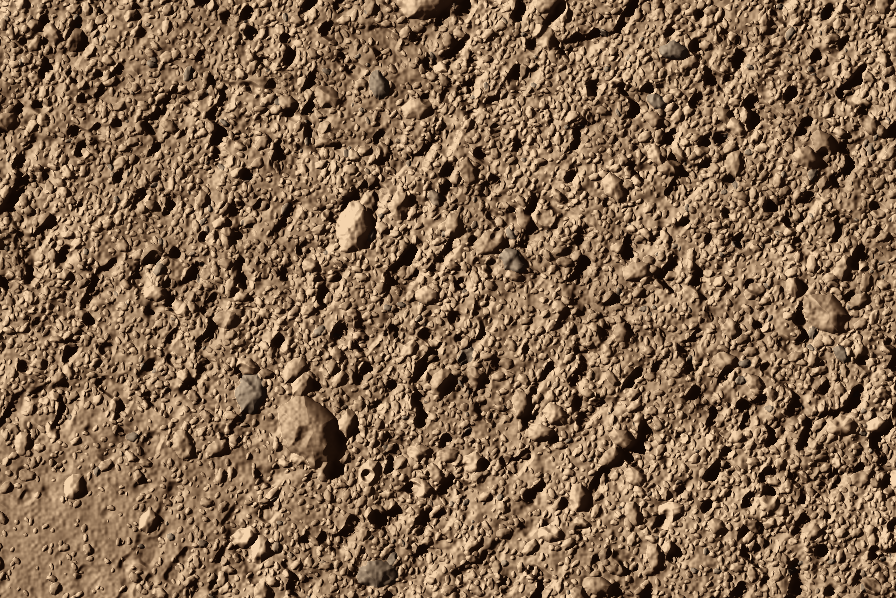
This texture is drawn by a Shadertoy shader. Its source:

```glsl
// Dry stony soil: crumbs, grit and pebbles under a low sun from the upper left.

const vec3 SUN = vec3(-0.77, 0.35, 0.53);
const vec3 SHADOW_BROWN = vec3(0.06, 0.025, 0.01);
const vec3 SUNLIT_SAND = vec3(0.91, 0.78, 0.63);
const int SHADOW_STEPS = 14;

// Sineless hash: three random values per cell
vec3 hash3(vec2 p) {
    vec3 q = fract(p.xyx * vec3(0.1031, 0.1030, 0.0973));
    q += dot(q, q.yxz + 33.33);
    return fract((q.xxy + q.yzz) * q.zyx);
}

float noise(vec2 p) {
    vec2 i = floor(p), f = fract(p);
    f = f * f * (3.0 - 2.0 * f);
    float low = mix(hash3(i).x, hash3(i + vec2(1, 0)).x, f.x);
    float high = mix(hash3(i + vec2(0, 1)).x, hash3(i + vec2(1, 1)).x, f.x);
    return mix(low, high, f.y);
}

vec2 turn(vec2 p, float angle) {
    float c = cos(angle), s = sin(angle);
    return vec2(c * p.x - s * p.y, s * p.x + c * p.y);
}

// Scattered blunt stones: x = height, y = random value of the top stone
vec2 stones(vec2 p, float cell, float density, float bulge, float seed) {
    vec2 q = turn(p, seed) / cell;
    vec2 corner = floor(q - 0.5);
    vec2 top = vec2(0.0, 0.5);
    for (int k = 0; k < 4; k++) {
        vec2 id = corner + vec2(k & 1, k >> 1);
        vec3 place = hash3(id + seed * 17.0);
        if (place.z > density) continue;
        vec3 form = hash3(id + seed * 17.0 + 71.7);
        float size = mix(0.22, 0.5, form.x) * smoothstep(0.0, 0.06, density - place.z);
        vec2 d = turn(q - id - 0.25 - 0.5 * place.xy, form.y * 6.283);
        d *= vec2(0.82, 1.25);
        vec2 a = abs(d);
        float hexagon = max(a.x, 0.5 * a.x + 0.87 * a.y);
        float e = mix(length(d), hexagon, 0.7) / max(size, 0.001);
        float h = bulge * size * cell * max(0.0, 1.0 - e * e * e);
        if (h > top.x) top = vec2(h, form.z);
    }
    return top;
}

vec2 topmost(vec2 a, vec2 b) {
    return a.x > b.x ? a : b;
}

// Soil relief: x = height, y = random value of the surface grain
vec2 relief(vec2 p, float cover) {
    float lumps = noise(p * 26.0);
    float clods = noise(p * 70.0 + 5.3);
    float crumbs = noise(p * 170.0 + 9.1);
    float pits = smoothstep(0.56, 0.85, noise(turn(p, 0.6) * 40.0 + 3.3));
    float ground = 0.010 * lumps + 0.006 * clods - 0.013 * pits;
    ground = cover * ground + 0.0022 * crumbs * mix(0.5, 1.0, cover);

    vec2 q = p + vec2(0.007 * lumps + 0.002 * crumbs, 0.006 * clods);
    vec2 top = stones(q, 0.0115, 1.0 * cover, 0.60, 0.4);
    top = topmost(top, stones(q, 0.021, 0.62 * cover, 0.62, 1.1));
    top = topmost(top, stones(q, 0.042, 0.29 * cover, 0.60, 2.3));
    top = topmost(top, stones(q, 0.110, 0.10 * cover, 0.50, 3.7));
    return vec2(ground + top.x, top.y);
}

// Fraction of sunlight that reaches a point of the relief
float sunlight(vec2 p, float height, float cover) {
    vec2 toward = normalize(SUN.xy);
    float rise = SUN.z / length(SUN.xy);
    float reach = 0.003, blocked = 0.0;
    for (int i = 0; i < SHADOW_STEPS; i++) {
        float above = relief(p + toward * reach, cover).x - height;
        blocked = max(blocked, above - reach * rise);
        reach *= 1.24;
    }
    return 1.0 - smoothstep(0.0, 0.0016, blocked);
}

// Brown to sand ramp, redder in the darks
vec3 soilColor(float shade) {
    vec3 ramp = pow(vec3(clamp(shade, 0.0, 1.06)), vec3(1.0, 1.12, 1.25));
    return mix(SHADOW_BROWN, SUNLIT_SAND, ramp);
}

void mainImage(out vec4 fragColor, in vec2 fragCoord) {
    vec2 p = fragCoord / iResolution.y;

    // Stone cover thins out in patches and in the dusty lower left corner
    float dust = smoothstep(0.06, 0.42, length(p - vec2(0.05, 0.08)));
    float cover = mix(0.55, 1.05, noise(p * 5.0 + 2.7)) * mix(0.3, 1.0, dust);

    // Surface slope
    float eps = 0.0018;
    vec2 here = relief(p, cover);
    float dx = relief(p + vec2(eps, 0.0), cover).x - here.x;
    float dy = relief(p + vec2(0.0, eps), cover).x - here.x;
    vec3 normal = normalize(vec3(-dx, -dy, eps));

    // Sunlight, compressed in the highlights, over a faint ambient
    float direct = max(dot(normal, SUN), 0.0) * sunlight(p, here.x, cover);
    direct *= 1.42 - 0.42 * direct;
    float ambient = 0.005 + 0.075 * smoothstep(-0.004, 0.02, here.x);

    // Brightness of single grains and of wider stains
    float tint = mix(0.83, 1.17, here.y) + 0.16 * (noise(p * 260.0) - 0.5);
    tint *= mix(0.84, 1.16, 0.5 * noise(p * 9.0 + 1.9) + 0.5 * noise(p * 24.0 + 7.7));
    vec3 color = soilColor(tint * (ambient + direct));

    // A few stones are greyish
    float grey = 0.4 * (1.0 - smoothstep(0.015, 0.035, here.y));
    color = mix(color, vec3(1.0, 0.95, 0.86) * color.g, grey);
    fragColor = vec4(color, 1.0);
}
```
